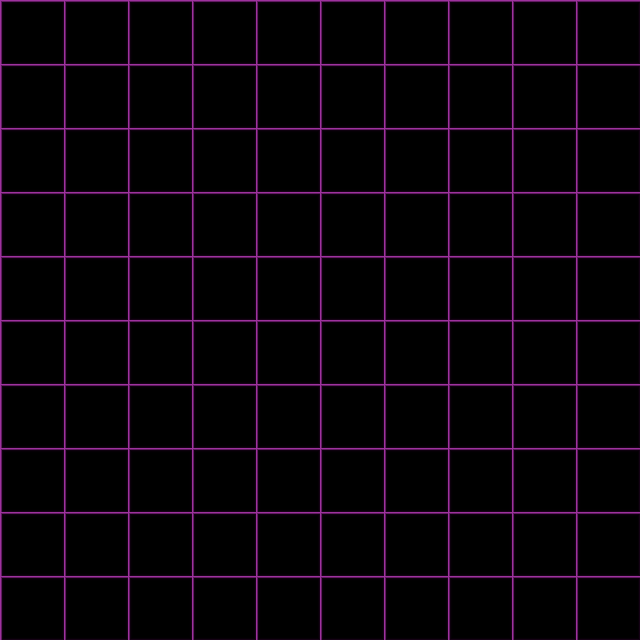
Reproduce this pattern procedurally as a WebGL 2 fragment shader.

```glsl
#version 300 es
precision highp float;
// Draws a ten by ten grid of thin, softly glowing magenta lines on black.

uniform vec2 u_resolution;
out vec4 fragColor;

// Bell-shaped falloff around a line; both arguments in canvas units.
float bell(float dist, float width) {
    float t = dist / width;
    return exp(-t * t);
}

// Colour of a line at a given distance: pale core plus faint magenta halo.
vec3 lineGlow(float dist, float pixel) {
    float core = bell(dist, max(0.0011, 0.55 * pixel));
    float halo = bell(dist, 0.0029);
    return core * vec3(0.66, 0.25, 0.66) + halo * vec3(0.11, 0.0, 0.11);
}

void main() {
    // Cells are counted from the upper left corner.
    vec2 uv = gl_FragCoord.xy / u_resolution;
    vec2 grid = vec2(uv.x, 1.0 - uv.y) * 10.0;

    // Lines sit just inside the left and top edge of each cell.
    vec2 lineDist = abs(fract(grid - 0.0133 + 0.5) - 0.5) / 10.0;
    vec2 pixel = 1.0 / u_resolution;

    vec3 color = max(lineGlow(lineDist.x, pixel.x), lineGlow(lineDist.y, pixel.y));
    fragColor = vec4(color, 1.0);
}
```
